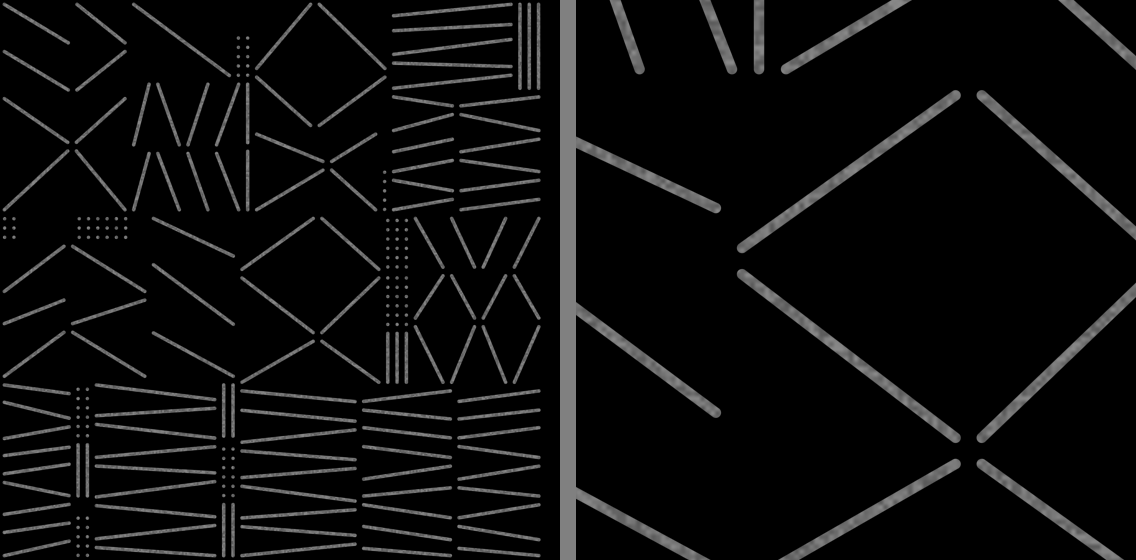
Left: the whole. Right: its middle third, enlarged.
Give the GLSL for this pattern, as a WebGL 2 fragment shader.

```glsl
#version 300 es
precision highp float;
// Grey strokes on black: the canvas is cut into blocks, each block holds a
// jittered grid of cells with one diagonal stroke per cell, and narrow strips
// left between blocks are filled with straight strokes or rows of dots.
uniform vec2 u_resolution;
out vec4 fragColor;

const vec2 FIELD = vec2(0.97, 1.0);         // area that is filled
const int CUT_LEVELS = 4;                   // block cuts, each doubles the blocks
const float CUT_MIN = 0.36, CUT_MAX = 0.64; // where a block may be cut
const vec2 DIAMOND_CELL = vec2(0.125, 0.097);
const vec2 FLAT_CELL = vec2(0.157, 0.035);
const vec2 TALL_CELL = vec2(0.056, 0.118);
const float CELL_JITTER = 0.18;             // shift of cell borders, in cells
const float INSET = 0.0078;                 // gap from stroke end to cell border
const float STROKE_RADIUS = 0.0031;
const float DOT_RADIUS = 0.0030;
const float PITCH = 0.0166;                 // spacing of dots and strip columns
const float MODULE_LENGTH = 0.12;           // one piece along a strip
const float GRAIN_SCALE = 340.0;
const float GREY_DARK = 0.35, GREY_LIGHT = 0.54;

// Integer hash to 0..1
float hash(int a, int b, int c) {
    uint h = uint(a) * 73856093u ^ uint(b) * 19349663u ^ uint(c) * 83492791u;
    h = (h ^ (h >> 16)) * 2246822519u;
    h = (h ^ (h >> 13)) * 3266489917u;
    h ^= h >> 16;
    return float(h >> 8) / 16777216.0;
}

float valueNoise(vec2 p) {
    ivec2 i = ivec2(floor(p));
    vec2 f = smoothstep(0.0, 1.0, fract(p));
    float low = mix(hash(i.x, i.y, 91), hash(i.x + 1, i.y, 91), f.x);
    float high = mix(hash(i.x, i.y + 1, 91), hash(i.x + 1, i.y + 1, 91), f.x);
    return mix(low, high, f.y);
}

float segmentDistance(vec2 p, vec2 a, vec2 b) {
    vec2 ab = b - a;
    float t = clamp(dot(p - a, ab) / max(dot(ab, ab), 1e-6), 0.0, 1.0);
    return length(p - a - ab * t);
}

// Border i of n jittered cells over a given length
float cellBorder(int i, int n, float len, int seed) {
    float shift = (i > 0 && i < n) ? (hash(seed, i, 7) * 2.0 - 1.0) * CELL_JITTER : 0.0;
    return (float(i) + shift) * len / float(n);
}

// Finds the jittered cell around x: index, start and end
int findCell(float x, float len, float target, int seed, out float start, out float end) {
    int n = max(int(round(len / target)), 1);
    int i = clamp(int(floor(x / len * float(n))), 0, n - 1);
    if (i > 0 && x < cellBorder(i, n, len, seed)) i--;
    else if (i < n - 1 && x >= cellBorder(i + 1, n, len, seed)) i++;
    start = cellBorder(i, n, len, seed);
    end = cellBorder(i + 1, n, len, seed);
    return i;
}

// Cell shape: flat low down, tall or flat at the right, diamonds elsewhere
vec2 chooseCell(vec2 centre, int block) {
    float pick = hash(block, 2, 3);
    if (centre.y < 0.22) return pick < 0.85 ? FLAT_CELL : TALL_CELL;
    if (centre.x > 0.62) return pick < 0.65 ? TALL_CELL : FLAT_CELL;
    return pick < 0.8 ? DIAMOND_CELL : (pick < 0.9 ? TALL_CELL : FLAT_CELL);
}

// Grid of diagonals, mostly alternating so that they join into diamonds
float diagonalDistance(vec2 p, vec2 size, vec2 target, int block) {
    vec2 lo, hi;
    int row = findCell(p.y, size.y, target.y, block * 5 + 1, lo.y, hi.y);
    int col = findCell(p.x, size.x, target.x, block * 5 + 2, lo.x, hi.x);
    lo += INSET;
    hi = max(hi - INSET, lo);
    bool rising = ((row + col + block) & 1) == 0;
    if (hash(block, row + 20, col + 40) < 0.2) rising = !rising;
    return rising ? segmentDistance(p, lo, hi)
                  : segmentDistance(p, vec2(lo.x, hi.y), vec2(hi.x, lo.y));
}

// Strip of columns; q.x runs across it and q.y along it
float stripDistance(vec2 q, int columns, float len, int block) {
    float modules = max(round(len / MODULE_LENGTH), 1.0);
    float size = len / modules;
    float module = clamp(floor(q.y / size), 0.0, modules - 1.0);
    q.y -= module * size;
    q.x -= (clamp(floor(q.x / PITCH), 0.0, float(columns - 1)) + 0.5) * PITCH;
    if (hash(block, int(module), 61) < 0.5)
        return segmentDistance(q, vec2(0.0, INSET), vec2(0.0, size - INSET)) - STROKE_RADIUS;
    float fit = max(floor(size / PITCH) - 1.0, 0.0);
    float last = min(floor(1.0 + 6.0 * hash(block, int(module), 67)), fit);
    q.y -= (clamp(floor(q.y / PITCH), 0.0, last) + 0.5) * PITCH;
    return length(q) - DOT_RADIUS;
}

void main() {
    float pixel = 1.0 / min(u_resolution.x, u_resolution.y);
    vec2 p = gl_FragCoord.xy * pixel;

    // Cut the field into blocks, always across the longer side
    vec2 lo = vec2(0.0), hi = FIELD;
    int block = 1;
    for (int level = 0; level < CUT_LEVELS; level++) {
        int axis = hi.x - lo.x > hi.y - lo.y ? 0 : 1;
        float cut = mix(lo[axis], hi[axis], mix(CUT_MIN, CUT_MAX, hash(block, 11, 5)));
        bool below = p[axis] < cut;
        if (below) hi[axis] = cut; else lo[axis] = cut;
        block = block * 2 + (below ? 0 : 1);
    }

    // Reserve a strip at the right or top of the block
    vec2 target = chooseCell(0.5 * (lo + hi), block);
    int across = hash(block, 31, 9) < 0.5 ? 0 : 1;
    int columns = int(hash(block, 37, 9) * 3.99);
    float stripStart = hi[across] - float(columns) * PITCH;
    float d;
    if (columns > 0 && p[across] > stripStart) {
        vec2 q = vec2(p[across] - stripStart, p[1 - across] - lo[1 - across]);
        d = stripDistance(q, columns, hi[1 - across] - lo[1 - across], block);
    } else {
        hi[across] = stripStart;
        d = diagonalDistance(p - lo, hi - lo, target, block) - STROKE_RADIUS;
    }

    // Grainy grey ink with soft edges
    float ink = 1.0 - smoothstep(-0.75 * pixel, 0.75 * pixel, d);
    float grey = mix(GREY_DARK, GREY_LIGHT, valueNoise(p * GRAIN_SCALE));
    fragColor = vec4(vec3(grey * ink), 1.0);
}
```
